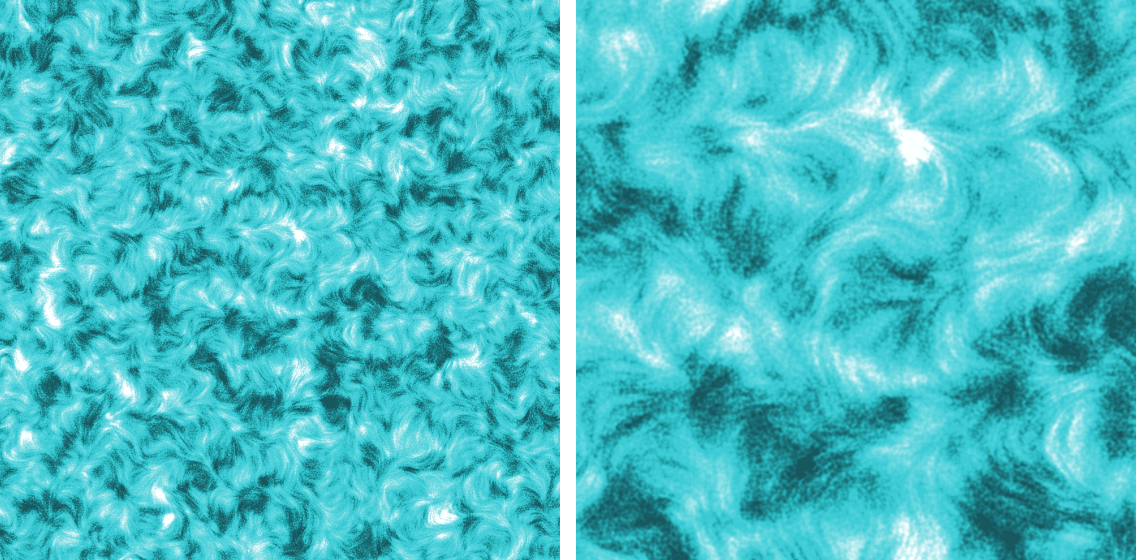
Left: the whole. Right: its middle third, enlarged.
A three.js fragment shader for this texture:

```glsl
varying vec2 vUv;

const vec3 ABYSS = vec3(0.09, 0.34, 0.37);
const vec3 DEEP  = vec3(0.10, 0.45, 0.48);
const vec3 TEAL  = vec3(0.13, 0.59, 0.62);
const vec3 SEA   = vec3(0.15, 0.70, 0.73);
const vec3 CYAN  = vec3(0.24, 0.80, 0.84);
const vec3 PALE  = vec3(0.43, 0.85, 0.88);
const vec3 FROST = vec3(0.67, 0.91, 0.93);
const vec3 WHITE = vec3(0.98, 1.00, 1.00);

const float PATCH_FREQ = 16.0;
const float FIBRE_LENGTH = 0.013;
const int FIBRE_TAPS = 7;
const int OCTAVES = 5;

float hash(vec2 cell) {
  vec3 q = fract(cell.xyx * vec3(0.1031, 0.1030, 0.0973));
  q += dot(q, q.yzx + 33.33);
  return fract((q.x + q.y) * q.z);
}

float slope(vec2 cell, vec2 offset) {
  float angle = 6.2832 * hash(cell);
  return dot(vec2(cos(angle), sin(angle)), offset);
}

// Gradient noise, mean 0, standard deviation about 0.22
float noise(vec2 p) {
  vec2 i = floor(p);
  vec2 f = p - i;
  vec2 u = f * f * f * (f * (f * 6.0 - 15.0) + 10.0);
  vec2 e = vec2(1.0, 0.0);
  float low = mix(slope(i, f), slope(i + e, f - e), u.x);
  float high = mix(slope(i + e.yx, f - e.yx), slope(i + e.xx, f - e.xx), u.x);
  return mix(low, high, u.y);
}

// Octaves are doubled and turned so their lattices never line up
float fbm(vec2 p, float gain) {
  mat2 turn = mat2(1.6, 1.2, -1.2, 1.6);
  float sum = 0.0;
  float amplitude = 1.0;
  for (int i = 0; i < OCTAVES; i++) {
    sum += amplitude * noise(p);
    p = turn * p + 17.3;
    amplitude *= gain;
  }
  return sum;
}

// Smears the noise along a direction, drawing out short wisps
float fibres(vec2 p, vec2 direction, float reach) {
  float sum = 0.0;
  for (int i = 0; i < FIBRE_TAPS; i++) {
    float t = float(i) / float(FIBRE_TAPS - 1) - 0.5;
    sum += fbm((p + direction * reach * t) * PATCH_FREQ + 50.0, 0.85);
  }
  return sum / float(FIBRE_TAPS);
}

// Two turned layers hide the lattice of the speckle
float speckle(vec2 p) {
  mat2 turn = mat2(0.8, 0.6, -0.6, 0.8);
  return noise(turn * p * 290.0 + 5.5) + noise(p * 430.0 + 61.7);
}

vec3 blend(vec3 from, vec3 to, float start, float end, float x) {
  return mix(from, to, clamp((x - start) / (end - start), 0.0, 1.0));
}

vec3 palette(float tone) {
  vec3 color = blend(ABYSS, DEEP, -2.6, -1.8, tone);
  color = blend(color, TEAL, -1.8, -1.1, tone);
  color = blend(color, SEA, -1.1, -0.65, tone);
  color = blend(color, CYAN, -0.65, 0.0, tone);
  color = blend(color, PALE, 0.2, 1.35, tone);
  color = blend(color, FROST, 1.35, 2.2, tone);
  return blend(color, WHITE, 2.2, 3.1, tone);
}

void main() {
  // Slightly wavy domain and turning flow
  vec2 p = vUv + 0.018 * vec2(noise(vUv * 22.0 + 3.7), noise(vUv * 22.0 + 81.2));
  float angle = 7.0 * noise(vUv * 6.0 + 21.4) + 0.6;
  vec2 flow = vec2(cos(angle), sin(angle));

  // Patches with fibrous edges over broad light and dark regions
  float tone = (fibres(p, flow, FIBRE_LENGTH) + 0.35 * noise(vUv * 4.0 + 9.1)) / 0.315;

  // Sparse bright clusters, broken up by the wisps
  float cluster = smoothstep(0.2, 0.55, noise(p * 11.0 + 140.6));
  tone += 1.4 * cluster * smoothstep(-0.5, 1.8, tone);

  // Fine grain, stronger in the dark patches
  tone += speckle(vUv) * mix(0.9, 0.6, smoothstep(-1.5, 0.0, tone));

  gl_FragColor = vec4(palette(tone), 1.0);
}
```
